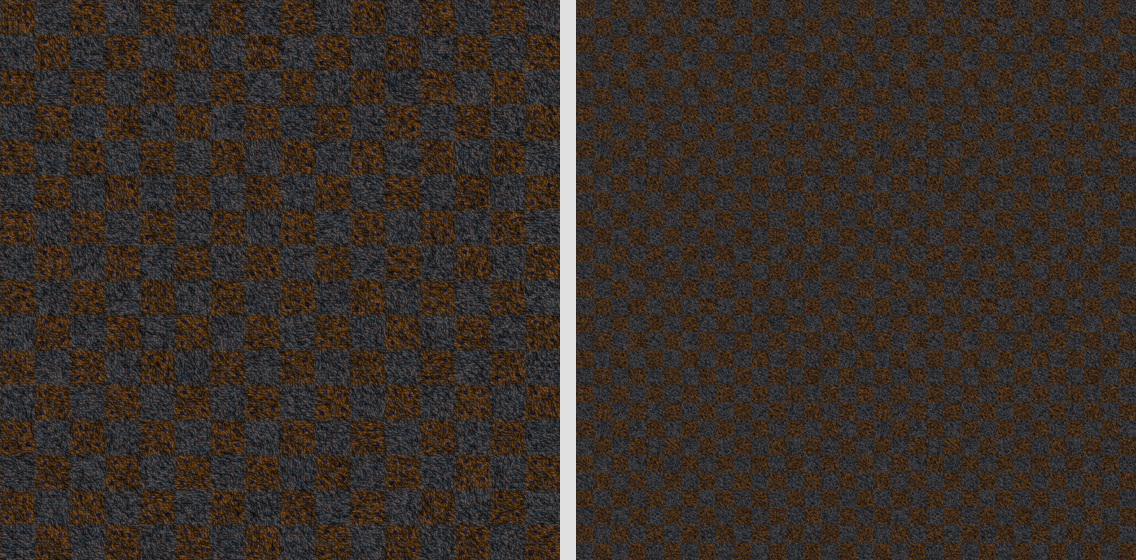
Left, the tile; right, the same tile 2 across and 2 down.
A three.js fragment shader for this texture:

```glsl
varying vec2 vUv;

const float CHECKS = 16.0;          // checks across and down
const float TUFTS = 216.0;          // pile tufts across and down
const float EDGE_SOFT = 0.05;       // check edge, in checks
const float RING_SPREAD = 0.25;     // ring centres from check centre
const float RING_TWIST = 0.045;     // diagonal shift of the ring centres
const float RING_RADIUS = 0.22;
const float HALO_RADIUS = 0.115;
const float DOT_RADIUS = 0.065;
const float RING_SOFT = 0.025;
const float SNAP = 0.55;            // how far colour follows the tuft root
const float PILE_ANGLE = -0.75;
const float SPECKLE = 0.25;         // share of pale tufts in the rings
const float WEAR = 0.03;

const vec3 SLATE = vec3(0.195, 0.222, 0.25);
const vec3 WARM_GREY = vec3(0.27, 0.243, 0.24);
const vec3 UMBER = vec3(0.26, 0.17, 0.09);
const vec3 OCHRE = vec3(0.35, 0.21, 0.055);
const vec3 MAUVE = vec3(0.34, 0.26, 0.22);
const vec3 NAVY = vec3(0.15, 0.125, 0.185);

const float TAU = 6.283185;

vec3 hash3(vec2 p) {
  vec3 q = fract(p.xyx * vec3(0.1031, 0.1030, 0.0973));
  q += dot(q, q.yxz + 33.33);
  return fract((q.xxy + q.yzz) * q.zyx);
}

// Layered sines with whole periods, so they wrap
float drift(vec2 uv) {
  float a = sin(TAU * (3.0 * uv.x + 2.0 * uv.y) + 2.0 * sin(TAU * 4.0 * uv.y));
  float b = sin(TAU * (7.0 * uv.y - 5.0 * uv.x) + 1.5 * sin(TAU * 6.0 * uv.x));
  return 0.5 * (a + b);
}

// Wrapped cellular pile: returns blended tuft hash and height
vec4 pile(vec2 uv, out vec2 root) {
  vec2 p = uv * TUFTS;
  vec2 base = floor(p);
  vec3 blend = vec3(0.0);
  vec2 offset = vec2(0.0);
  float total = 1e-5;
  float height = 0.0;
  float lean = PILE_ANGLE + 0.35 * drift(uv);
  for (int y = -1; y <= 1; y++) {
    for (int x = -1; x <= 1; x++) {
      vec2 cell = base + vec2(float(x), float(y));
      vec3 h = hash3(mod(cell, TUFTS));
      vec2 d = p - cell - 0.5 - 0.8 * (h.xy - 0.5);
      float angle = lean + 1.1 * (h.z - 0.5);
      float c = cos(angle);
      float s = sin(angle);
      vec2 e = vec2(c * d.x + s * d.y, c * d.y - s * d.x) * vec2(0.7, 1.5);
      float w = exp(-5.0 * dot(e, e));
      blend += w * hash3(mod(cell, TUFTS) + 271.0);
      offset -= w * d;
      total += w;
      height = max(height, w);
    }
  }
  root = uv + offset / (total * TUFTS);
  return vec4(blend / total, height);
}

// Four twisted rings, each with a halo and a dark dot
vec3 ringMotif(vec2 f, vec2 id, float speck, vec3 plain) {
  float d = 1.0;
  for (int i = 0; i < 4; i++) {
    vec2 q = vec2(mod(float(i), 2.0), floor(float(i) / 2.0)) * 2.0 - 1.0;
    vec2 wobble = 0.02 * (hash3(id * 2.0 + q + 7.0).xy - 0.5);
    vec2 centre = 0.5 + q * RING_SPREAD - q.x * q.y * RING_TWIST + wobble;
    d = min(d, length(f - centre));
  }
  vec3 ground = mix(mix(UMBER, plain, 0.3), MAUVE, 0.5 * smoothstep(0.5, 0.8, speck));
  vec3 yarn = mix(OCHRE, MAUVE, 0.7 * smoothstep(0.95 - SPECKLE, 0.95, speck));
  yarn = mix(UMBER, yarn, smoothstep(0.1, 0.4, speck));
  vec3 col = mix(yarn, ground, smoothstep(-RING_SOFT, RING_SOFT, d - RING_RADIUS));
  col = mix(mix(MAUVE, UMBER, 0.25), col, smoothstep(-RING_SOFT, RING_SOFT, d - HALO_RADIUS));
  return mix(NAVY, col, smoothstep(-RING_SOFT, RING_SOFT, d - DOT_RADIUS));
}

void main() {
  vec2 root;
  vec4 tuft = pile(vUv, root);
  vec2 p = mix(vUv, root, SNAP) * CHECKS;
  vec2 id = mod(floor(p), CHECKS);
  vec2 f = fract(p);

  // Checkerboard mask with soft edges
  vec2 border = min(f, 1.0 - f);
  float side = mod(id.x + id.y, 2.0) * 2.0 - 1.0;
  float ringed = 0.5 + 0.5 * side * smoothstep(0.0, EDGE_SOFT, min(border.x, border.y));

  vec3 plain = mix(SLATE, WARM_GREY, smoothstep(0.25, 0.75, tuft.y));
  vec3 col = mix(plain, ringMotif(f, id, tuft.z, plain), ringed);

  // Pile shading and gentle wear
  float shade = 0.18 + 0.68 * tuft.w + 0.68 * tuft.x;
  shade *= 1.0 + WEAR * drift(vUv.yx);
  gl_FragColor = vec4(col * shade, 1.0);
}
```
